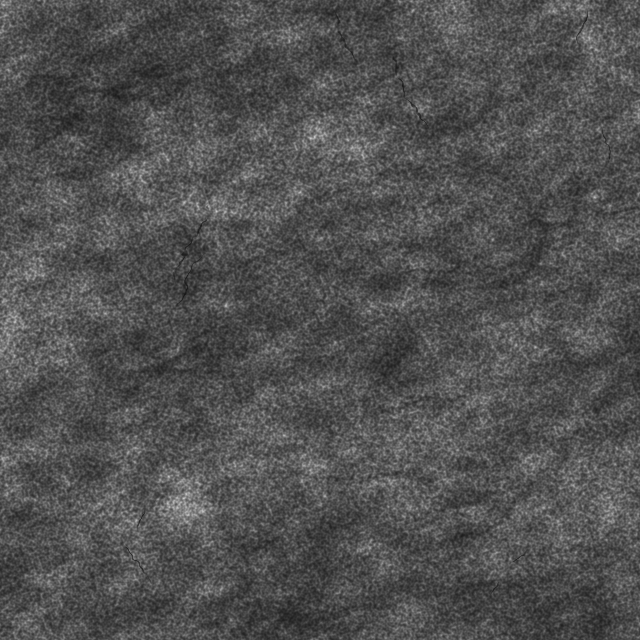
Write a WebGL 1 fragment shader that draws this texture.

```glsl
precision highp float;

uniform vec2 u_resolution;

#define BASE_GREY 0.319
#define TILT 0.3
#define STRETCH 1.5
#define CLOUD_SCALE 4.5
#define CLOUD_DEPTH 0.40
#define MOTTLE_SCALE 24.0
#define MOTTLE_DEPTH 0.42
#define GRAIN_SCALE 140.0
#define GRAIN_DEPTH 0.54
#define SEAM_DEPTH 0.30
#define CRACK_WIDTH 0.0011
#define CRACK_DEPTH 0.65

vec2 hash2(vec2 p) {
  vec3 h = fract(p.xyx * vec3(0.1031, 0.1030, 0.0973));
  h += dot(h, h.yzx + 33.33);
  return fract((h.xx + h.yz) * h.zy);
}

mat2 rotation(float angle) {
  float c = cos(angle), s = sin(angle);
  return mat2(c, -s, s, c);
}

float cornerSlope(vec2 cell, vec2 offset) {
  float angle = 6.2832 * hash2(cell + 200.0).x;
  return dot(vec2(cos(angle), sin(angle)), offset);
}

float gradientNoise(vec2 p) {
  vec2 i = floor(p), f = fract(p);
  vec2 w = f * f * f * (f * (f * 6.0 - 15.0) + 10.0);
  vec2 e = vec2(1.0, 0.0);
  float low = mix(cornerSlope(i, f), cornerSlope(i + e, f - e), w.x);
  float high = mix(cornerSlope(i + e.yx, f - e.yx), cornerSlope(i + 1.0, f - 1.0), w.x);
  return mix(low, high, w.y);
}

float fbm(vec2 p) {
  float sum = 0.0, amplitude = 1.0;
  for (int i = 0; i < 4; i++) {
    sum += amplitude * gradientNoise(p);
    p = rotation(0.35) * p * 2.03 + 17.3;
    amplitude *= 0.6;
  }
  return sum;
}

// Faint dark ridges that follow the tilted bedding
float seams(vec2 p) {
  float ridge = abs(fbm(p * vec2(3.5, 6.0) + 41.0));
  float presence = smoothstep(-0.05, 0.35, gradientNoise(p * 5.0 + 73.0));
  return presence * (1.0 - smoothstep(0.0, 0.13, ridge));
}

// Short, thin, wandering fractures, mostly steep
float cracks(vec2 p) {
  float cover = 0.0;
  vec2 wobble = vec2(fbm(p * 13.0 + 5.0), fbm(p * 13.0 + 61.0)) * 0.018;
  for (int i = 0; i < 9; i++) {
    float id = float(i);
    vec2 center = hash2(vec2(id, 7.0));
    vec2 shape = hash2(vec2(id, 19.0));
    vec2 q = rotation((shape.x - 0.6) * 1.6) * (p - center + wobble);
    float halfLength = mix(0.03, 0.085, shape.y);
    float taper = 1.0 - smoothstep(0.4, 1.0, abs(q.y) / halfLength);
    float line = 1.0 - smoothstep(0.3, 1.7, abs(q.x) / CRACK_WIDTH);
    cover = max(cover, line * taper);
  }
  return cover * smoothstep(-0.35, 0.15, gradientNoise(p * 40.0));
}

void main() {
  vec2 p = gl_FragCoord.xy / u_resolution.y;
  vec2 bedding = rotation(TILT) * p * vec2(1.0);
  bedding.x /= STRETCH;

  // Layers from broad stains down to single grains
  float clouds = fbm(bedding * CLOUD_SCALE + 3.0);
  float mottle = fbm(bedding * MOTTLE_SCALE + 29.0);
  vec2 grainPos = rotation(0.5) * p * GRAIN_SCALE;
  float grain = gradientNoise(grainPos) + gradientNoise(rotation(0.6) * grainPos * 1.8 + 9.0);

  float tone = CLOUD_DEPTH * clouds + MOTTLE_DEPTH * mottle + GRAIN_DEPTH * grain;
  tone -= SEAM_DEPTH * seams(bedding) + CRACK_DEPTH * cracks(p);

  // Exponential response: deep crowded darks, sparse bright flecks
  float grey = BASE_GREY * exp(tone);
  gl_FragColor = vec4(vec3(clamp(grey, 0.0, 1.0)), 1.0);
}
```
